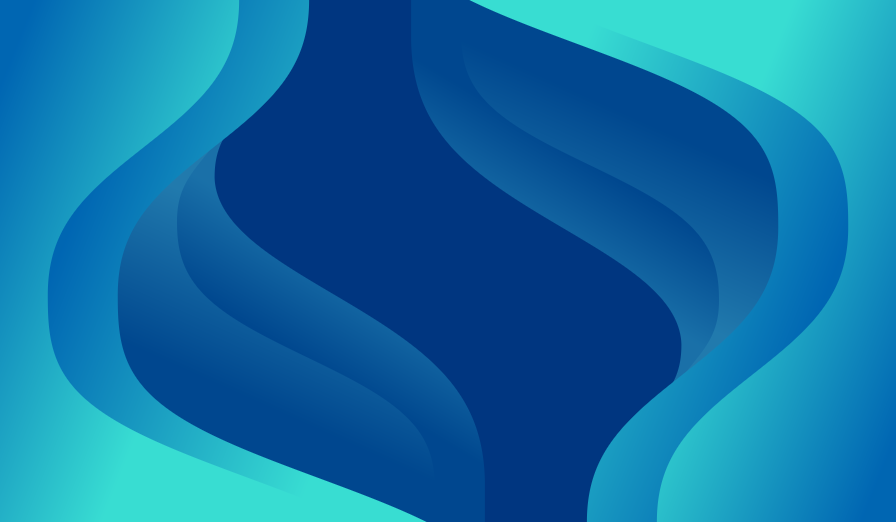
Give the GLSL for this background, as a Shadertoy shader.

```glsl
const float ASPECT = 1.716;
const float FOLD_LEAN = -0.34;          // tilt of the line between both halves
const float RIBBON_WIDTH = 0.134;

// Turning points of the curves, as (x, y)
const vec2 OUTER_TOP  = vec2(0.458, 1.0);
const vec2 OUTER_SIDE = vec2(0.0915, 0.435);
const vec2 OUTER_FOOT = vec2(0.8595, -0.266);
const vec2 FOLD_SIDE  = vec2(0.339, 0.576);
const vec2 FOLD_FOOT  = vec2(0.8326, 0.0625);
const vec2 INNER_SIDE = vec2(0.411, 0.661);
const vec2 INNER_FOOT = vec2(0.9286, 0.0737);
const vec2 SHOULDER   = vec2(0.1, 0.241); // rise of the inner curves above their side

const vec3 NAVY  = vec3(0.0, 0.213, 0.502);
const vec3 DEEP  = vec3(0.0, 0.28, 0.56);
const vec3 STEEL = vec3(0.13, 0.48, 0.68);
const vec3 HAZE  = vec3(0.10, 0.44, 0.66);
const vec3 AZURE = vec3(0.0, 0.40, 0.70);
const vec3 TEAL  = vec3(0.22, 0.865, 0.825);

// Gradient directions
const vec2 ACROSS    = vec2(1.0, -0.4);
const vec2 UP_STEEP  = vec2(0.45, 1.0);
const vec2 UP_GENTLE = vec2(0.6, 1.0);

// S-shaped x between two turning points; middle is where it is half way
float bend(float y, vec2 start, vec2 end, float steepness, float middle) {
    float t = clamp((y - start.y) / (end.y - start.y), 0.0, 1.0);
    float rise = pow(t, steepness);
    float fall = pow((1.0 - t) * middle / (1.0 - middle), steepness);
    return mix(start.x, end.x, rise / (rise + fall));
}

// x of the four edges at a height, from the outermost to the innermost
vec4 edgesAt(float y) {
    float outer = y > OUTER_SIDE.y
        ? bend(y, OUTER_SIDE, OUTER_TOP, 1.95, 0.5)
        : bend(y, OUTER_SIDE, OUTER_FOOT, 2.46, 0.5);
    float fold = y > FOLD_SIDE.y
        ? bend(y, FOLD_SIDE, FOLD_SIDE + SHOULDER, 1.93, 0.5)
        : bend(y, FOLD_SIDE, FOLD_FOOT, 2.15, 0.505);
    float inner = y > INNER_SIDE.y
        ? bend(y, INNER_SIDE, INNER_SIDE + SHOULDER, 1.93, 0.5)
        : bend(y, INNER_SIDE, INNER_FOOT, 1.84, 0.414);
    return vec4(outer, outer + RIBBON_WIDTH, fold, inner);
}

vec3 ramp(vec3 from, vec3 to, float low, float high, float position) {
    return mix(from, to, clamp((position - low) / (high - low), 0.0, 1.0));
}

void mainImage(out vec4 fragColor, in vec2 fragCoord) {
    vec2 size = vec2(ASPECT, 1.0);
    vec2 p = fragCoord / iResolution.xy * size;
    float pixel = 1.0 / iResolution.y;

    // Half-turn symmetry about the centre
    vec2 fromCentre = p - 0.5 * size;
    if (fromCentre.x > FOLD_LEAN * fromCentre.y) p = size - p;

    // Coverage to the left of each edge, by approximate distance
    float stepY = 0.5 * pixel;
    vec4 slope = (edgesAt(p.y + stepY) - edgesAt(p.y - stepY)) / (2.0 * stepY);
    vec4 dist = (p.x - edgesAt(p.y)) / sqrt(1.0 + slope * slope);
    vec4 cover = clamp(0.5 - dist / pixel, 0.0, 1.0);

    // Layers from the core outwards
    float across = dot(p, ACROSS);
    vec3 color = NAVY;
    color = mix(color, ramp(DEEP, HAZE, 0.665, 0.888, dot(p, UP_GENTLE)), cover.w);
    color = mix(color, ramp(DEEP, STEEL, 0.453, 0.795, dot(p, UP_STEEP)), cover.z);
    color = mix(color, ramp(AZURE, TEAL, -0.09, 0.56, across), cover.y);
    color = mix(color, ramp(AZURE, TEAL, -0.333, 0.194, across), cover.x);
    fragColor = vec4(color, 1.0);
}
```
